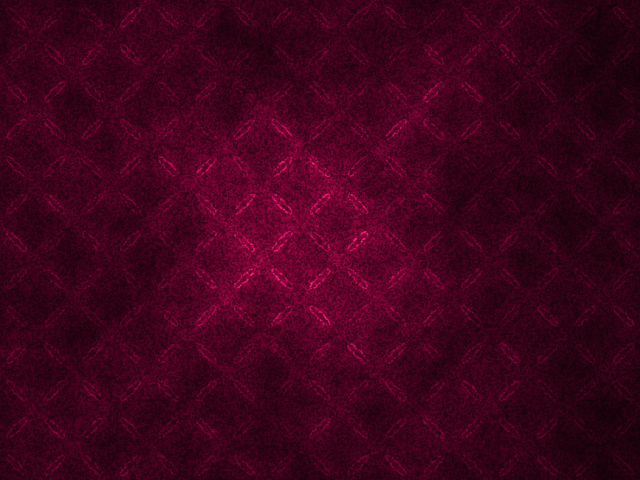
Reproduce this pattern procedurally as a WebGL 1 fragment shader.

```glsl
precision highp float;
// Worn crimson velvet with a diagonal lattice of hollow leaf dashes under a soft central glow.

uniform vec2 u_resolution;

const vec2 CELL = vec2(0.0790, 0.0778);     // spacing of dashes, in canvas heights
const vec2 ANCHOR = vec2(0.6667, 0.6528);   // centre of one dash
const vec2 GLOW_CENTRE = vec2(0.630, 0.520);
const vec3 DYE = vec3(1.0, 0.015, 0.43);
const float PI = 3.14159265;

float hash(vec2 c) {
  vec2 q = fract(c * vec2(0.1031, 0.1197));
  q += dot(q, q.yx + 33.33);
  return fract((q.x + q.y) * q.x);
}

// Soft cellular noise: each jittered point spreads its own random tone.
float cellGrain(vec2 q) {
  vec2 base = floor(q);
  float tone = 0.0;
  float total = 0.0;
  for (int j = -1; j <= 1; j++) {
    for (int i = -1; i <= 1; i++) {
      vec2 c = base + vec2(float(i), float(j));
      vec2 point = c + vec2(hash(c + 17.0), hash(c + 59.0));
      vec2 d = q - point;
      float weight = exp(-6.0 * dot(d, d));
      tone += weight * hash(c);
      total += weight;
    }
  }
  return tone / total;
}

// Layered, folded sines, roughly -1 to 1.
float clouds(vec2 q) {
  float sum = 0.0;
  float amp = 0.6;
  for (int i = 0; i < 5; i++) {
    q += 0.7 * sin(q.yx * 1.3 + float(i));
    sum += amp * sin(q.x) * sin(q.y + 1.0);
    q = mat2(1.36, 1.04, -1.04, 1.36) * q + 2.7;
    amp *= 0.65;
  }
  return sum;
}

float stroke(float dist, float halfWidth, float soft) {
  return 1.0 - smoothstep(halfWidth - soft, halfWidth + soft, dist);
}

// Hollow leaf on the diagonal, with a faint stem and a ring at each crossing.
float leafDash(vec2 local, float lean, float soft) {
  float along = abs(local.x - lean * local.y) * 0.7071;
  float across = abs(local.x + lean * local.y) * 0.7071;
  float t = along / 0.029;
  float leafWidth = 0.0062 * sqrt(max(0.0, 1.0 - t * t)) * (1.0 + 0.15 * cos(t * 9.0));
  float leaf = stroke(abs(across - leafWidth), 0.0019, soft);
  leaf *= 1.0 - smoothstep(0.025, 0.032, along);
  float stem = stroke(across, 0.0014, soft) * smoothstep(0.028, 0.036, along);
  float ring = stroke(abs(length(vec2(along - 0.0554, across)) - 0.012), 0.0014, soft);
  return max(leaf, 0.2 * max(stem, ring));
}

// Broad light falling off from the centre, a little stronger on the left.
float glow(vec2 p, vec2 centre) {
  vec2 d = p - centre;
  float r2 = dot(d, d);
  float light = 0.120 + 0.145 * exp(-2.0 * r2) + 0.15 * exp(-14.0 * r2);
  return light * (1.0 - 0.16 * d.x);
}

void main() {
  vec2 p = gl_FragCoord.xy / u_resolution.y;
  float soft = max(0.0014, 0.6 / u_resolution.y);

  // Cloth: blotches, pile and fine speckle
  float blotch = clouds(p * 8.0);
  float patches = clouds(p * 25.0 + 4.0);
  float fine = cellGrain(p * 310.0) - 0.5;
  float coarse = cellGrain(p * 120.0 + 31.0) - 0.5;
  float grain = fine + 0.2 * coarse;

  // Lattice: the dash leans the other way in every second cell
  vec2 frayed = p + 0.0008 * vec2(clouds(p * 110.0), clouds(p * 110.0 + 9.0));
  vec2 grid = (frayed - ANCHOR) / CELL;
  vec2 id = floor(grid + 0.5);
  float lean = 1.0 - 2.0 * mod(id.x + id.y, 2.0);
  float mark = leafDash((grid - id) * CELL, lean, soft);
  float crossing = -sin(PI * grid.x) * sin(PI * grid.y);
  float halo = exp(-dot(grid - id, grid - id) * 9.0);

  // Wear: patches and speckle rub the marks away
  float wear = 0.8 + 0.25 * blotch + 0.2 * patches + 0.25 * (hash(id + 5.0) - 0.5);
  mark *= clamp(wear, 0.35, 1.1) * (0.55 + 0.45 * smoothstep(-0.3, 0.2, grain));

  float light = glow(p, GLOW_CENTRE);
  light *= 0.97 + 0.30 * blotch + 0.12 * patches + 0.08 * crossing + 0.08 * halo;
  float tone = light * (1.0 + 0.75 * grain) + mark * (0.04 + 0.65 * light);
  tone = max(tone, 0.07);

  vec3 colour = DYE * tone + vec3(0.0, 0.12, 0.06) * smoothstep(0.5, 1.1, tone);
  colour.g += 0.005;
  gl_FragColor = vec4(colour, 1.0);
}
```
